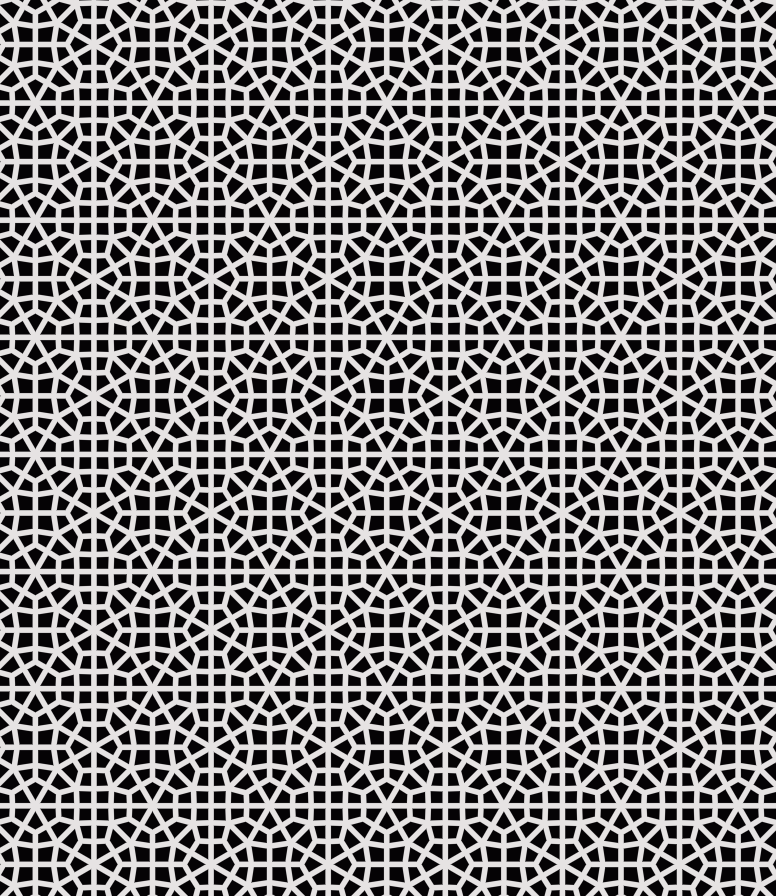
Give the GLSL for this pattern, as a Shadertoy shader.

```glsl
float segment(vec2 p, vec2 a, vec2 b) {
    vec2 along = b - a;
    vec2 offset = p - a;
    return length(offset - along * clamp(dot(offset, along) / dot(along, along), 0.0, 1.0));
}

// Distance to the lattice centre lines; one cell spans one unit
float lattice(vec2 p) {
    // Fold the square cell by its mirrors into one eighth
    vec2 q = abs(fract(p) - 0.5);
    if (q.x > q.y) q = q.yx;

    vec2 sixStar = vec2(0.0, 0.5);
    vec2 kiteTip = vec2(0.0, 0.27);
    vec2 kiteSide = vec2(0.10, 0.327);
    vec2 fiveStar = vec2(0.183);
    vec2 outerStar = vec2(0.35);
    vec2 elbow = vec2(0.20, 0.39);

    // Straight cell border and central cross
    float d = min(0.5 - q.y, segment(q, vec2(0.0), kiteTip));

    // Kites around the six-rayed nodes
    d = min(d, segment(q, sixStar, kiteSide));
    d = min(d, segment(q, kiteTip, kiteSide));
    d = min(d, segment(q, kiteSide, elbow));
    d = min(d, segment(q, elbow, vec2(0.195, 0.5)));

    // Links through the five-rayed nodes
    d = min(d, segment(q, fiveStar, kiteSide));
    d = min(d, segment(q, fiveStar, vec2(0.0, 0.155)));
    d = min(d, segment(q, fiveStar, outerStar));
    d = min(d, segment(q, outerStar, elbow));
    return min(d, segment(q, outerStar, vec2(0.355, 0.5)));
}

void mainImage(out vec4 fragColor, in vec2 fragCoord) {
    float cellsDown = 7.65;
    vec2 p = fragCoord / iResolution.y * cellsDown - vec2(0.802, 0.77);

    float softness = 0.7 * cellsDown / iResolution.y;
    float bar = 1.0 - smoothstep(-softness, softness, lattice(p) - 0.024);

    vec3 color = mix(vec3(0.02, 0.01, 0.02), vec3(0.90, 0.89, 0.89), bar);
    fragColor = vec4(color, 1.0);
}
```
